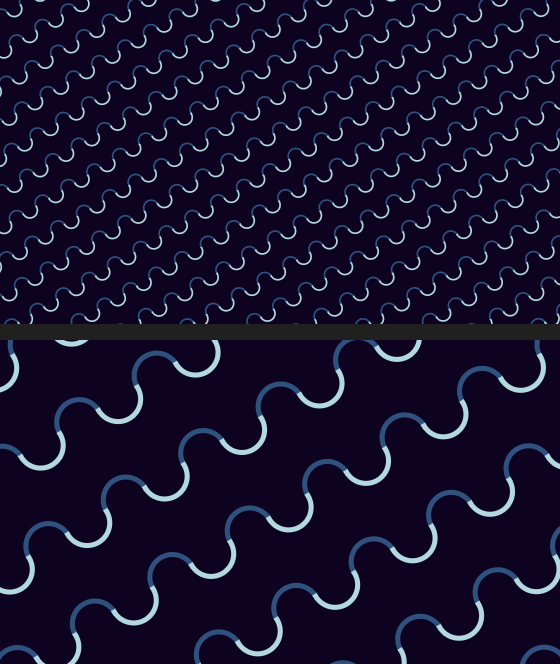
Top, the full canvas; bottom, a detail of the centre.
Give the GLSL for this pattern, as a WebGL 1 fragment shader.

```glsl
precision highp float;
// Tilted rows of thin wavy lines on a dark ground. Each square tile of a
// rotated lattice holds one wave: a pale lower half ring and a blue upper
// half ring, drawn as distance functions with square stroke ends.

uniform vec2 u_resolution;

const float TILES_PER_HEIGHT = 10.76;
const float TILT = 0.5411;          // radians, 31 degrees
const float RING_RADIUS = 0.25;     // in tiles
const float STROKE_WIDTH = 0.056;   // in tiles

const vec3 GROUND = vec3(0.05, 0.01, 0.13);
const vec3 BLUE = vec3(0.18, 0.32, 0.49);
const vec3 PALE = vec3(0.70, 0.85, 0.88);

// Coordinates along and across the wave rows.
vec2 toRowAxes(vec2 p, float angle) {
    float c = cos(angle);
    float s = sin(angle);
    return vec2(c * p.x + s * p.y, c * p.y - s * p.x);
}

// Offset from the nearest repeat of a centre in a unit tile.
vec2 repeatAround(vec2 p, vec2 center) {
    return fract(p - center + 0.5) - 0.5;
}

// Half ring on the side of positive y, with square ends.
float halfRing(vec2 p, float radius, float width) {
    float x = abs(p.x);
    float arc = abs(length(p) - radius);
    float cap = max(abs(x - radius), -p.y);
    return (p.y >= 0.0 ? arc : cap) - 0.5 * width;
}

// Antialiased fill of a signed distance.
float coverage(float dist, float pixel) {
    return clamp(0.5 - dist / pixel, 0.0, 1.0);
}

void main() {
    // The lattice is anchored at the top left corner.
    vec2 p = gl_FragCoord.xy / u_resolution.y - vec2(0.0, 1.0);
    vec2 tile = toRowAxes(p * TILES_PER_HEIGHT, TILT);
    float pixel = TILES_PER_HEIGHT / u_resolution.y;

    // Crest and trough meet end to end along each row.
    vec2 crest = repeatAround(tile, vec2(0.75, 0.5));
    vec2 trough = repeatAround(tile, vec2(0.25, 0.5)) * vec2(1.0, -1.0);
    float crestDist = halfRing(crest, RING_RADIUS, STROKE_WIDTH);
    float troughDist = halfRing(trough, RING_RADIUS, STROKE_WIDTH);

    // Pale strokes lie over the blue ones.
    vec3 color = mix(GROUND, BLUE, coverage(crestDist, pixel));
    color = mix(color, PALE, coverage(troughDist, pixel));
    gl_FragColor = vec4(color, 1.0);
}
```
